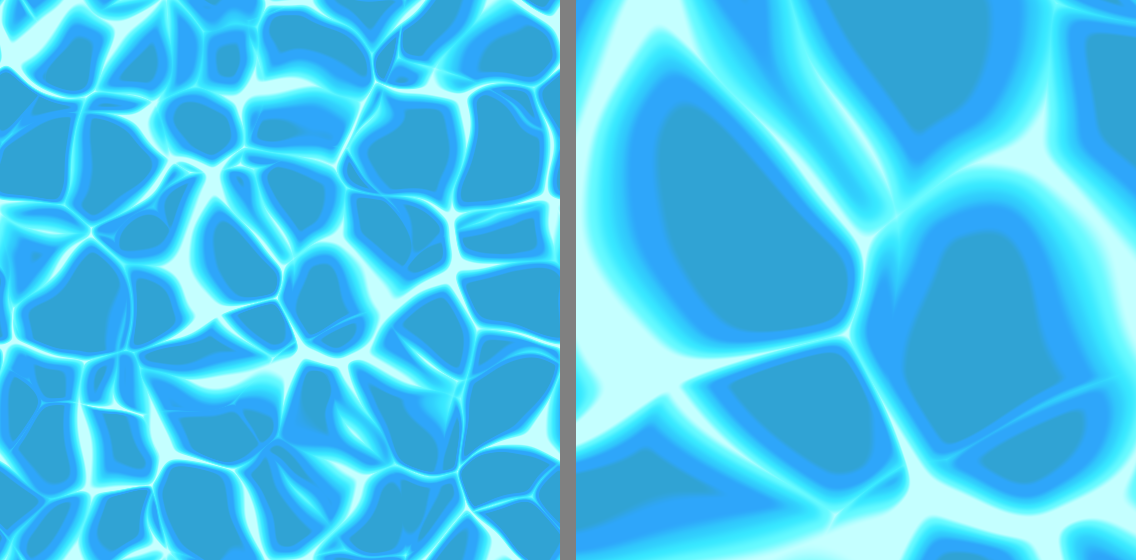
Left: the whole. Right: its middle third, enlarged.
This texture is drawn by a three.js fragment shader. Its source:

```glsl
// Sunlit pool water: a net of bright caustic lines over blue and teal patches.
// Two warped, wrapping cell nets give a distance to the nearest light line,
// which gradient noise varies and a stepped colour ramp turns into tones.

varying vec2 vUv;

const float TAU = 6.2831853;
const vec3 TEAL = vec3(0.19, 0.64, 0.83);
const vec3 BLUE = vec3(0.18, 0.65, 0.98);
const vec3 SKY = vec3(0.19, 0.80, 0.99);
const vec3 CYAN = vec3(0.22, 0.91, 1.00);
const vec3 AQUA = vec3(0.40, 0.98, 1.00);
const vec3 PALE = vec3(0.77, 1.00, 1.00);

vec2 hash2(vec2 p) {
  vec3 q = fract(p.xyx * vec3(0.1031, 0.1030, 0.0973));
  q += dot(q, q.yzx + 33.33);
  return fract((q.xx + q.yz) * q.zy);
}

// Slope of one lattice point, wrapped to the period
float slope(vec2 cell, vec2 offset, float period, float seed) {
  float angle = TAU * hash2(mod(cell, period) + seed).x;
  return dot(vec2(cos(angle), sin(angle)), offset);
}

// Gradient noise that repeats a whole number of times over the canvas
float gradientNoise(vec2 uv, float period, float seed) {
  vec2 p = uv * period;
  vec2 i = floor(p);
  vec2 f = p - i;
  vec2 u = f * f * f * (f * (f * 6.0 - 15.0) + 10.0);
  vec2 e = vec2(1.0, 0.0);
  float low = mix(slope(i, f, period, seed),
                  slope(i + e, f - e, period, seed), u.x);
  float high = mix(slope(i + e.yx, f - e.yx, period, seed),
                   slope(i + e.xx, f - e.xx, period, seed), u.x);
  return mix(low, high, u.y);
}

vec2 warp(vec2 uv, float period, float amount, float seed) {
  return uv + amount * vec2(gradientNoise(uv, period, seed),
                            gradientNoise(uv, period, seed + 17.0));
}

// Rounded distance to the cell borders; each cell has its own softness
float netDistance(vec2 uv, float cells, float jitter, float seed) {
  const float ROUNDING = 28.0;
  vec2 p = uv * cells;
  vec2 base = floor(p);
  float nearest = 1e-20;
  float others = 1e-20;
  float softness = 1.0;
  for (int y = -1; y <= 1; y++) {
    for (int x = -1; x <= 1; x++) {
      vec2 cell = base + vec2(float(x), float(y));
      vec2 id = mod(cell, cells) + seed;
      vec2 away = cell + 0.5 + jitter * (hash2(id) - 0.5) - p;
      float weight = exp(-0.5 * ROUNDING * dot(away, away));
      others += min(nearest, weight);
      if (weight > nearest) {
        nearest = weight;
        softness = mix(0.55, 1.6, hash2(id + 41.0).y);
      }
    }
  }
  float d = log(nearest / others) / (ROUNDING * cells);
  return min(d, 0.0) + softness * max(d, 0.0);
}

float smoothMin(float a, float b, float k) {
  float h = max(k - abs(a - b), 0.0) / k;
  return min(a, b) - 0.25 * h * h * k;
}

// Moves to a brighter tone where the distance falls below the limit
vec3 brighten(vec3 color, vec3 tone, float d, float limit, float blur) {
  return mix(tone, color, smoothstep(limit - blur, limit + blur, d));
}

void main() {
  // Bent coordinates for the main net and the fainter folds
  vec2 mainUv = warp(warp(vUv, 5.0, 0.060, 3.0), 11.0, 0.012, 9.0);
  vec2 foldUv = warp(warp(vUv, 4.0, 0.085, 57.0), 9.0, 0.020, 63.0);

  // Line strength varies along each net
  float mainLine = netDistance(mainUv, 6.0, 0.80, 5.0)
                 + 0.022 * gradientNoise(vUv, 7.0, 23.0);
  float foldLine = netDistance(foldUv, 4.0, 0.85, 71.0)
                 + 0.010 + 0.030 * gradientNoise(vUv, 6.0, 88.0);
  float d = smoothMin(mainLine, foldLine, 0.006);

  // Uneven patch outlines away from the lines
  d *= 1.0 + 0.45 * gradientNoise(foldUv, 9.0, 34.0);

  // Stepped tones from deep water to the bright cores
  vec3 color = brighten(TEAL, BLUE, d, 0.0235, 0.0018);
  color = brighten(color, SKY, d, 0.0135, 0.0026);
  color = brighten(color, CYAN, d, 0.0092, 0.0024);
  color = brighten(color, AQUA, d, 0.0052, 0.0024);
  color = brighten(color, PALE, d, 0.0010, 0.0022);
  gl_FragColor = vec4(color, 1.0);
}
```
